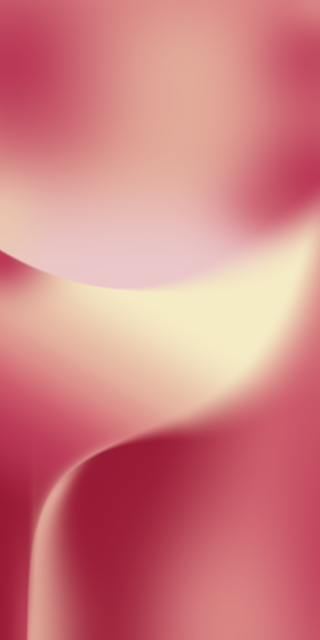
Give the GLSL for this background, as a WebGL 2 fragment shader.

```glsl
#version 300 es
precision highp float;
// Soft silk folds in wine, rose and cream. Two curved edges split the canvas
// into three sheets; each sheet is a smooth ramp tinted by elliptical glows,
// and the sheets blend across edges whose softness varies along the curve.

uniform vec2 u_resolution;
out vec4 fragColor;

const vec3 WINE = vec3(0.60, 0.10, 0.21);
const vec3 CRIMSON = vec3(0.73, 0.22, 0.34);
const vec3 ROSE = vec3(0.81, 0.37, 0.43);
const vec3 SALMON = vec3(0.86, 0.54, 0.53);
const vec3 PEACH = vec3(0.89, 0.68, 0.61);
const vec3 BLUSH = vec3(0.92, 0.78, 0.79);
const vec3 CREAM = vec3(0.96, 0.92, 0.77);

// Elliptical Gaussian falloff
float glow(vec2 p, vec2 center, vec2 radius) {
    vec2 q = (p - center) / radius;
    return exp(-dot(q, q));
}

// Signed distance to the shallow bowl, positive above it
float bowlDistance(vec2 p) {
    float x = p.x - 0.42;
    return (p.y - 1.095 - 0.7 * x * x) / sqrt(1.0 + 1.96 * x * x);
}

// Signed distance to the S-shaped fold, positive above and left of it
float foldDistance(vec2 p) {
    float a = max(p.x - 0.08, 0.0005), b = 1.1 - p.x;
    float t = log(a / b);
    vec2 k = t > 0.0 ? vec2(0.08, 0.06) : vec2(0.05, -0.015);
    float height = 0.67 + t * (k.x + k.y * t);
    float slope = min((k.x + 2.0 * k.y * t) * (1.0 / a + 1.0 / b), 6.0);
    return (p.y - height) / sqrt(1.0 + slope * slope);
}

vec3 upperSheet(vec2 p) {
    vec3 c = mix(PEACH, SALMON, smoothstep(1.6, 2.0, p.y));
    c = mix(c, PEACH, glow(p, vec2(0.57, 1.75), vec2(0.25, 0.22)));
    c = mix(BLUSH, c, smoothstep(1.16, 1.55, p.y));
    // Shadows on both sides
    c = mix(c, ROSE, 0.45 * glow(p, vec2(0.17, 1.62), vec2(0.20, 0.15)));
    c = mix(c, CRIMSON, glow(p, vec2(0.03, 1.80), vec2(0.27, 0.29)));
    c = mix(c, ROSE, 0.85 * glow(p, vec2(1.02, 1.66), vec2(0.22, 0.35)));
    c = mix(c, CRIMSON, 0.7 * glow(p, vec2(0.98, 1.82), vec2(0.16, 0.16)));
    c = mix(c, ROSE, 0.65 * glow(p, vec2(0.85, 1.36), vec2(0.16, 0.11)));
    c = mix(c, CRIMSON, glow(p, vec2(1.0, 1.44), vec2(0.20, 0.17)));
    // Pale corners
    c = mix(c, SALMON, 0.8 * glow(p, vec2(1.0, 2.0), vec2(0.10, 0.08)));
    return mix(c, mix(PEACH, CREAM, 0.45), 0.8 * glow(p, vec2(0.0, 1.30), vec2(0.13, 0.14)));
}

vec3 middleSheet(vec2 p, float fold) {
    // Diagonal ramp from dark lower left to bright right
    float s = p.y + 0.6 * p.x;
    vec3 c = mix(WINE, CRIMSON, smoothstep(0.42, 0.70, s));
    c = mix(c, ROSE, smoothstep(0.66, 0.86, s));
    c = mix(c, SALMON, smoothstep(0.80, 0.95, s));
    c = mix(c, PEACH, smoothstep(0.90, 1.06, s));
    c = mix(c, CREAM, smoothstep(0.98, 1.34, s));
    c = mix(c, CRIMSON, glow(p, vec2(0.0, 1.19), vec2(0.15, 0.11)));
    c = mix(c, ROSE, 0.6 * glow(p, vec2(0.09, 0.0), vec2(0.05, 0.28)));
    // Thin lit rim along the fold
    float rim = exp(-max(fold, 0.0) / 0.014) * (1.0 - smoothstep(0.3, 0.5, p.x));
    return mix(c, mix(PEACH, CREAM, 0.3), 0.75 * rim * smoothstep(0.1, 0.4, p.y));
}

vec3 lowerSheet(vec2 p) {
    vec3 c = mix(WINE, ROSE, smoothstep(0.32, 0.74, p.x - 0.25 * p.y));
    c = mix(c, SALMON, 0.9 * glow(p, vec2(0.73, 0.04), vec2(0.25, 0.32)));
    c = mix(c, ROSE, 0.7 * glow(p, vec2(1.0, 0.78), vec2(0.25, 0.22)));
    c = mix(c, CRIMSON, 0.75 * glow(p, vec2(1.05, 0.28), vec2(0.16, 0.45)));
    // Lit strip that narrows as it climbs the fold
    float y = max(p.y, 0.0);
    float offset = p.x - 0.09 - 0.157 * pow(y / 0.555, 3.5);
    float width = mix(0.14, 0.025, smoothstep(0.0, 0.6, y));
    float strip = exp(-offset * offset / (width * width));
    return mix(c, PEACH, 0.95 * strip * (1.0 - smoothstep(0.45, 0.64, y)));
}

void main() {
    // Width spans 0..1 and height 0..2
    vec2 p = gl_FragCoord.xy / u_resolution * vec2(1.0, 2.0);
    float bowl = bowlDistance(p);
    float fold = foldDistance(p);
    float bowlBlur = 0.006 + 0.09 * smoothstep(0.35, 0.95, p.x);
    float foldBlur = 0.008 + 0.10 * smoothstep(0.3, 0.9, p.x)
                   + 0.04 * (1.0 - smoothstep(0.0, 0.4, p.y));

    vec3 color = mix(lowerSheet(p), middleSheet(p, fold), smoothstep(-foldBlur, foldBlur, fold));
    color = mix(color, upperSheet(p), smoothstep(-bowlBlur, bowlBlur, bowl));
    fragColor = vec4(color, 1.0);
}
```
